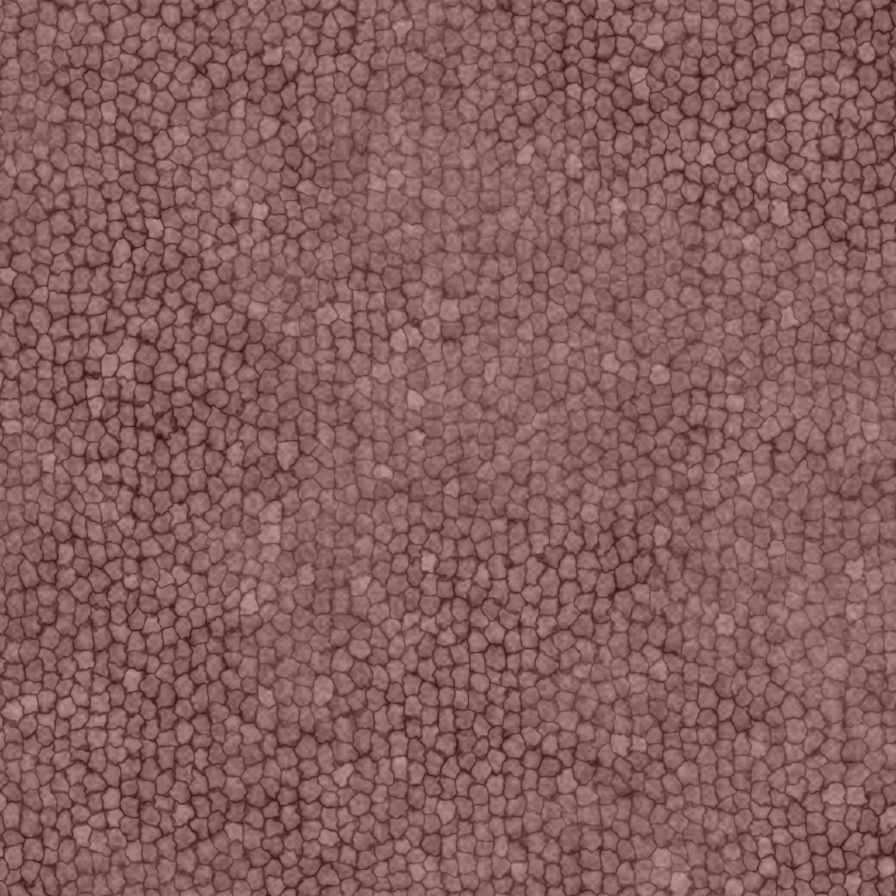
Write a Shadertoy shader that draws this texture.

```glsl
// Dusty rose chenille upholstery: soft staggered tufts in vertical columns.

const vec2 TUFT_COUNT = vec2(51.0, 43.0);   // tufts across and up the canvas
const vec2 TUFT_JITTER = vec2(0.38, 0.50);  // scatter of tuft centres, in cells
const vec3 BASE_COLOR = vec3(0.577, 0.427, 0.412);
const float CREASE_WIDTH = 0.28;
const float CREASE_DEPTH = 0.125;
const float DOME_DEPTH = 0.095;
const float TUFT_TONE = 0.060;              // brightness spread between tufts
const float TOP_LIGHT = 0.030;
const float FUZZ_FINE = 0.115;
const float FUZZ_COARSE = 0.075;
const float WEAR_TONE = 0.045;              // broad uneven patches
const float FLECK_LIGHT = 0.050;

float hash(vec2 p) {
    return fract(sin(dot(p, vec2(127.1, 311.7))) * 43758.545);
}

vec2 hash2(vec2 p) {
    return vec2(hash(p), hash(p + vec2(37.3, 71.9)));
}

float noise(vec2 p) {
    vec2 i = floor(p);
    vec2 f = fract(p);
    f = f * f * (3.0 - 2.0 * f);
    float low = mix(hash(i), hash(i + vec2(1.0, 0.0)), f.x);
    float high = mix(hash(i + vec2(0.0, 1.0)), hash(i + vec2(1.0, 1.0)), f.x);
    return mix(low, high, f.y);
}

// Signed noise pair, used to bend coordinates
vec2 warp(vec2 p) {
    return vec2(noise(p), noise(p + vec2(19.7, 43.1))) - 0.5;
}

// Nearest tuft: x = distance, y = gap to the second nearest,
// z = random value of the tuft, w = height above its centre
vec4 nearestTuft(vec2 p) {
    float nearest = 9.0;
    float second = 9.0;
    float tone = 0.0;
    float height = 0.0;
    for (int i = -1; i <= 1; i++) {
        float column = floor(p.x) + float(i);
        float shift = 0.5 * mod(column, 2.0) + 0.35 * hash(vec2(column, 5.0));
        float row = floor(p.y - shift);
        for (int j = -1; j <= 1; j++) {
            vec2 cell = vec2(column, row + float(j));
            vec2 center = cell + 0.5 + (hash2(cell) - 0.5) * TUFT_JITTER;
            vec2 offset = p - center - vec2(0.0, shift);
            float d = length(offset);
            if (d < nearest) {
                second = nearest;
                nearest = d;
                tone = hash(cell + 13.7);
                height = offset.y;
            } else {
                second = min(second, d);
            }
        }
    }
    return vec4(nearest, second - nearest, tone, height);
}

void mainImage(out vec4 fragColor, in vec2 fragCoord) {
    vec2 uv = fragCoord / iResolution.y;

    // Tuft layout with wandering columns and fuzzy outlines
    vec2 p = uv * TUFT_COUNT;
    p += 0.9 * warp(uv * 7.0) + 0.30 * warp(uv * 85.0) + 0.20 * warp(uv * 190.0);
    vec4 tuft = nearestTuft(p);

    // Relief, flattened where the pile is worn
    float wear = 0.6 * noise(uv * 6.0 + 3.1) + 0.4 * noise(uv * 17.0 + 8.4);
    float relief = mix(1.25, 0.70, smoothstep(0.25, 0.75, wear));
    float crease = 1.0 - smoothstep(0.0, CREASE_WIDTH, tuft.y);
    float slope = smoothstep(0.28, 0.78, tuft.x);
    float shade = -relief * (CREASE_DEPTH * crease + DOME_DEPTH * slope);
    shade += TOP_LIGHT * tuft.w;

    // Tone of single tufts, pale flecks and broad patches
    shade += TUFT_TONE * (tuft.z - 0.5);
    shade += FLECK_LIGHT * smoothstep(0.90, 1.0, tuft.z) * (1.0 - crease);
    shade += WEAR_TONE * (noise(uv * 11.0 + 27.0) - 0.5);

    // Fibre fuzz
    shade += FUZZ_FINE * (noise(uv * 260.0) - 0.5);
    shade += FUZZ_COARSE * (noise(uv * 125.0 + 51.0) - 0.5);

    fragColor = vec4(clamp(BASE_COLOR + shade, 0.0, 1.0), 1.0);
}
```
